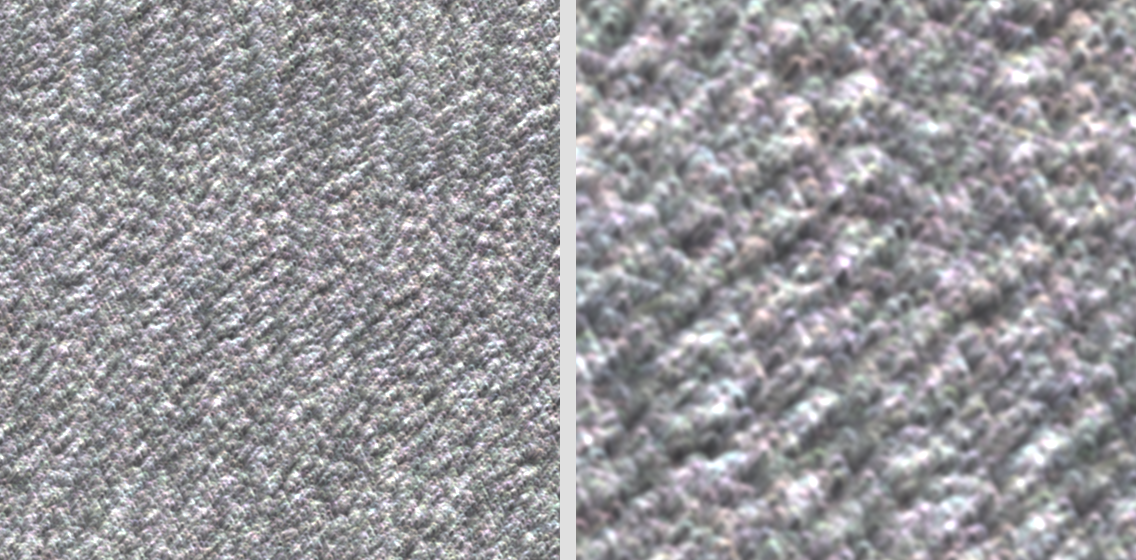
Left: the whole. Right: its middle third, enlarged.
Reproduce this texture procedurally as a WebGL 2 fragment shader.

```glsl
#version 300 es
precision highp float;
// Grey, glittering grain seen through a shaken lens: a field of tinted
// specks is smeared along three curved strands that meet at one apex,
// so that every bright speck turns into a small hooked arrow.

uniform vec2 u_resolution;
out vec4 fragColor;

const float SPECKS_PER_CANVAS = 245.0;
const int STRAND_STEPS = 10;

// Sine hash: four random values per cell.
vec4 hash4(vec2 cell) {
    float wave = sin(dot(cell, vec2(127.1, 311.7)));
    return fract(wave * vec4(43758.5, 22578.1, 19642.3, 35173.7));
}

// One speck: mostly dark, rarely bright, with a faint tint.
vec3 speck(vec2 cell) {
    vec4 rnd = hash4(cell);
    vec3 tint = 1.0 + 0.32 * (rnd.yzw - 0.5);
    return pow(rnd.x, 3.5) * tint;
}

// Specks blended smoothly between the cells of a grid.
vec3 speckField(vec2 p) {
    vec2 cell = floor(p);
    vec2 f = fract(p);
    f = f * f * (3.0 - 2.0 * f);
    vec3 low = mix(speck(cell), speck(cell + vec2(1.0, 0.0)), f.x);
    vec3 high = mix(speck(cell + vec2(0.0, 1.0)), speck(cell + 1.0), f.x);
    return mix(low, high, f.y);
}

// Plain value noise from 0 to 1, for the broad patches.
float valueNoise(vec2 p) {
    vec2 cell = floor(p);
    vec2 f = fract(p);
    f = f * f * (3.0 - 2.0 * f);
    float low = mix(hash4(cell).x, hash4(cell + vec2(1.0, 0.0)).x, f.x);
    float high = mix(hash4(cell + vec2(0.0, 1.0)).x, hash4(cell + 1.0).x, f.x);
    return mix(low, high, f.y);
}

vec2 rotate(vec2 p, float angle) {
    float c = cos(angle), s = sin(angle);
    return vec2(c * p.x + s * p.y, c * p.y - s * p.x);
}

// Average of the specks along a curve from the apex, fading to its tip.
vec3 smear(vec2 uv, vec2 bend, vec2 tip) {
    vec3 sum = vec3(0.0);
    float total = 0.0;
    for (int i = 0; i < STRAND_STEPS; i++) {
        float t = (float(i) + 0.5) / float(STRAND_STEPS);
        vec2 offset = 2.0 * t * (1.0 - t) * bend + t * t * tip;
        float weight = 1.2 - 0.7 * t;
        vec2 source = rotate(uv - offset, 0.45);
        sum += weight * speckField(source * SPECKS_PER_CANVAS);
        total += weight;
    }
    return sum / total;
}

void main() {
    vec2 uv = gl_FragCoord.xy / u_resolution.y;

    // The shake grows longer towards the lower left.
    float stretch = mix(1.4, 0.9, smoothstep(0.0, 1.1, uv.x + uv.y));

    // Long stem, left barb and brighter right hook of each arrow.
    vec3 stem = smear(uv, vec2(-0.008, -0.010) * stretch, vec2(-0.017, -0.020) * stretch);
    vec3 barb = smear(uv, vec2(-0.006, 0.000), vec2(-0.011, -0.008));
    vec3 hook = smear(uv, vec2(0.005, -0.001), vec2(0.005, -0.013));
    vec3 glitter = 0.38 * stem + 0.24 * barb + 0.38 * hook;

    // Broad, faint patches drawn out along the diagonal.
    vec2 along = rotate(uv, 0.65);
    float patches = valueNoise(along * vec2(5.0, 13.0) + 3.0) - 0.5;
    patches += 0.5 * (valueNoise(along * vec2(14.0, 32.0) + 17.0) - 0.5);

    vec3 base = vec3(0.208, 0.206, 0.217);
    vec3 color = base + 1.75 * glitter + 0.06 * patches;
    fragColor = vec4(clamp(color, 0.0, 1.0), 1.0);
}
```
